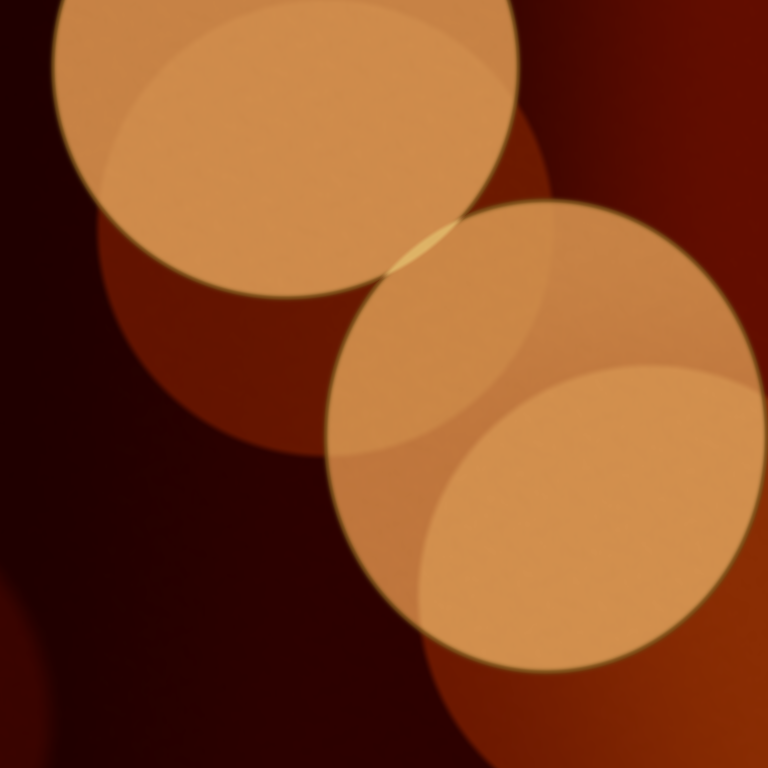
Give the GLSL for this background, as a WebGL 1 fragment shader.

```glsl
precision highp float;
// Out-of-focus lights: two bright amber discs over dim ember discs on a
// dark red field. Each disc is an ellipse distance turned into a soft mask;
// dim discs tint the bright ones, and thin olive rims trace the bright edges.

uniform vec2 u_resolution;

// Disc layout: centre.xy, radii.zw in canvas units
const vec4 UPPER_LIGHT = vec4(0.372, 0.913, 0.303, 0.301);
const vec4 LOWER_LIGHT = vec4(0.711, 0.432, 0.287, 0.307);
const vec4 UPPER_EMBER = vec4(0.424, 0.703, 0.297, 0.297);
const vec4 LOWER_EMBER = vec4(0.846, 0.223, 0.301, 0.301);
const vec4 CORNER_EMBER = vec4(-0.232, 0.063, 0.297, 0.297);

const vec3 NIGHT = vec3(0.125, 0.0, 0.0);
const vec3 MAROON = vec3(0.175, 0.004, 0.0);
const vec3 RED_GLOW = vec3(0.385, 0.052, 0.0);
const vec3 CORNER_RED = vec3(0.225, 0.015, 0.0);
const vec3 EMBER_SHADE = vec3(0.385, 0.075, 0.0);
const vec3 EMBER_WARM = vec3(0.425, 0.10, 0.0);
const vec3 RUST_SHADE = vec3(0.42, 0.09, 0.0);
const vec3 RUST_WARM = vec3(0.54, 0.175, 0.01);
const vec3 AMBER_SHADE = vec3(0.75, 0.463, 0.238);
const vec3 AMBER_WARM = vec3(0.78, 0.51, 0.27);
const vec3 AMBER_UPPER = vec3(0.81, 0.545, 0.294);
const vec3 AMBER_MIDDLE = vec3(0.795, 0.527, 0.275);
const vec3 AMBER_LOWER = vec3(0.822, 0.56, 0.302);
const vec3 OLIVE_RIM = vec3(0.43, 0.29, 0.07);
const vec3 PALE_OVERLAP = vec3(0.87, 0.70, 0.40);

const float EDGE_SOFTNESS = 0.0035;
const float EMBER_SOFTNESS = 0.006;
const float RIM_WIDTH = 0.0038;
const float RIM_STRENGTH = 0.65;
const float GRAIN_STRENGTH = 0.005;

// Approximate signed distance to an ellipse, negative inside
float discDistance(vec2 p, vec4 disc) {
  return (length((p - disc.xy) / disc.zw) - 1.0) * min(disc.z, disc.w);
}

float insideMask(float d, float softness) {
  return 1.0 - smoothstep(-softness, softness, d);
}

float rimMask(float d) {
  float t = d / RIM_WIDTH;
  return RIM_STRENGTH * exp(-t * t);
}

// Faint mottling from layered, rotated sines
float grain(vec2 p) {
  float sum = 0.0;
  float amplitude = 0.5;
  p *= 90.0;
  for (int i = 0; i < 4; i++) {
    sum += amplitude * sin(p.x + 1.7 * sin(p.y)) * sin(p.y + 1.3);
    p = mat2(1.2, 0.9, -0.9, 1.2) * p + 2.1;
    amplitude *= 0.7;
  }
  return sum;
}

void main() {
  vec2 p = gl_FragCoord.xy / u_resolution;

  // Dark field, warming toward the upper right
  vec3 color = mix(NIGHT, MAROON, smoothstep(0.0, 0.42, p.x));
  float glow = smoothstep(0.52, 0.97, p.x) * smoothstep(0.0, 0.5, p.y);
  color = mix(color, RED_GLOW, glow);

  // Dim discs
  float upperEmber = insideMask(discDistance(p, UPPER_EMBER), EMBER_SOFTNESS);
  float lowerEmber = insideMask(discDistance(p, LOWER_EMBER), EMBER_SOFTNESS);
  float cornerEmber = insideMask(discDistance(p, CORNER_EMBER), 0.02);
  vec3 ember = mix(EMBER_SHADE, EMBER_WARM, smoothstep(0.15, 0.7, p.x));
  vec3 rust = mix(RUST_SHADE, RUST_WARM, smoothstep(0.55, 1.05, p.x + 0.3 * p.y));
  color = mix(color, CORNER_RED, cornerEmber);
  color = mix(color, ember, upperEmber);
  color = mix(color, rust, lowerEmber);

  // Bright discs, tinted where dim discs lie beneath
  float upperDistance = discDistance(p, UPPER_LIGHT);
  float lowerDistance = discDistance(p, LOWER_LIGHT);
  float upperLight = insideMask(upperDistance, EDGE_SOFTNESS);
  float lowerLight = insideMask(lowerDistance, EDGE_SOFTNESS);
  vec3 amber = mix(AMBER_SHADE, AMBER_WARM, smoothstep(0.4, 0.7, p.y));
  vec3 emberTint = mix(AMBER_MIDDLE, AMBER_UPPER, upperLight);
  amber = mix(amber, emberTint, upperEmber);
  amber = mix(amber, AMBER_LOWER, lowerEmber);
  color = mix(color, amber, max(upperLight, lowerLight));

  // Rims fade where the two bright discs meet
  float rim = max(rimMask(upperDistance) * (1.0 - lowerLight),
                  rimMask(lowerDistance) * (1.0 - upperLight));
  color = mix(color, OLIVE_RIM, rim);
  color = mix(color, PALE_OVERLAP, upperLight * lowerLight);

  color += GRAIN_STRENGTH * grain(p) * (0.3 + color);
  gl_FragColor = vec4(clamp(color, 0.0, 1.0), 1.0);
}
```
